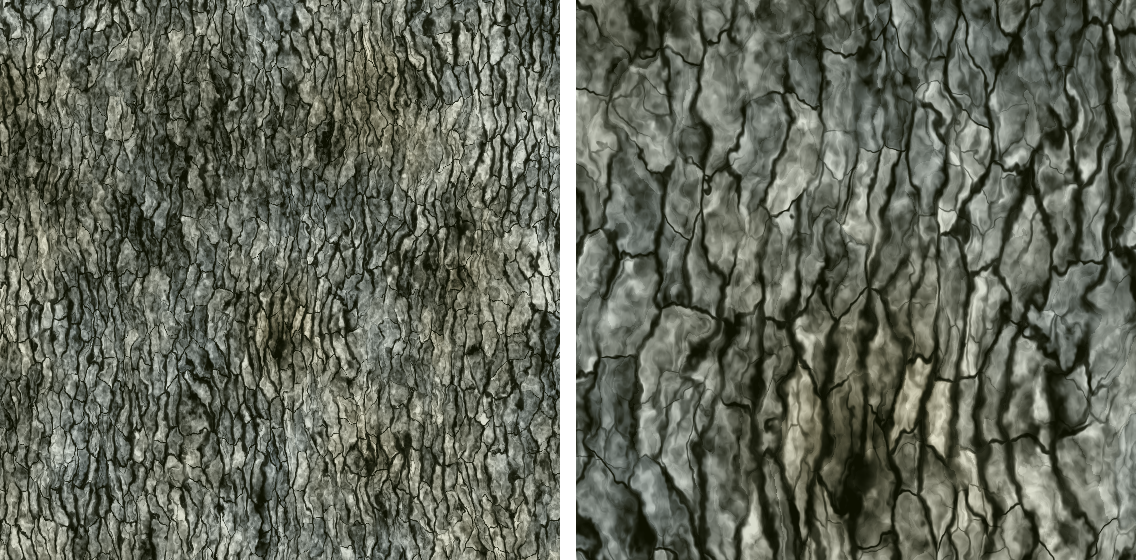
Left: the whole. Right: its middle third, enlarged.
This texture is drawn by a Shadertoy shader. Its source:

```glsl
// Weathered tree bark: cracked upright plates, fibres, mossy patches and dark knots.

float hash(vec2 p) {
    return fract(sin(dot(p, vec2(127.1, 311.7))) * 43758.5453);
}

// Plate centers wander little sideways, so that columns stay upright
vec2 plateCenter(vec2 cell) {
    return vec2(0.2 + 0.6 * hash(cell), hash(cell + 57.3));
}

float noise(vec2 p) {
    vec2 i = floor(p), f = fract(p);
    f = f * f * (3.0 - 2.0 * f);
    return mix(mix(hash(i), hash(i + vec2(1, 0)), f.x),
               mix(hash(i + vec2(0, 1)), hash(i + vec2(1, 1)), f.x), f.y);
}

float fbm(vec2 p) {
    float sum = 0.0, amp = 0.533;
    for (int i = 0; i < 4; i++) {
        sum += amp * noise(p);
        p = mat2(1.9, 0.25, -0.25, 1.9) * p + 17.3;
        amp *= 0.5;
    }
    return sum;
}

// Stretched cells: x = distance to the crack (cross cracks count as thinner),
// y = plate id, z = sideways offset
vec3 plates(vec2 uv, vec2 density) {
    vec2 p = uv * density, cell = floor(p), f = p - cell;
    vec2 nearest = vec2(0), owner = vec2(0);
    float best = 9.0;
    for (int y = -1; y <= 1; y++)
    for (int x = -1; x <= 1; x++) {
        vec2 g = vec2(x, y);
        vec2 r = g + plateCenter(cell + g) - f;
        if (dot(r, r) < best) {
            best = dot(r, r);
            nearest = r;
            owner = g;
        }
    }
    float edge = 9.0;
    for (int y = -2; y <= 2; y++)
    for (int x = -2; x <= 2; x++) {
        vec2 g = owner + vec2(x, y);
        vec2 r = g + plateCenter(cell + g) - f;
        vec2 gap = r - nearest;
        if (dot(gap, gap) > 1e-4) {
            vec2 n = normalize(gap);
            float d = dot(0.5 * (r + nearest), n) / length(n * density);
            edge = min(edge, d / mix(0.5, 1.0, n.x * n.x));
        }
    }
    return vec3(edge, hash(cell + owner + 3.7), -nearest.x);
}

void mainImage(out vec4 fragColor, in vec2 fragCoord) {
    vec2 uv = fragCoord / iResolution.y;
    vec2 p = uv;

    // Knots darken the bark and push the grain aside
    float knot = 0.0;
    for (int i = 0; i < 13; i++) {
        vec2 seed = vec2(float(i), 4.0);
        vec2 center = vec2(0.25 + 0.7 * hash(seed), hash(seed + 9.1));
        vec2 size = vec2(0.017, 0.033) * (0.6 + 0.7 * hash(seed + 2.3));
        vec2 q = (uv - center) / size;
        knot = max(knot, exp(-dot(q, q)));
        p -= (uv - center) * 0.3 * exp(-0.3 * dot(q, q));
    }

    // Bend the grain, then fray the plate edges
    p.x += 0.045 * (noise(uv * vec2(7, 5)) - 0.5) + 0.018 * (noise(uv * vec2(24, 17) + 5.0) - 0.5);
    p.y += 0.05 * (noise(uv * vec2(22, 9) + 31.0) - 0.5);
    vec2 fray = vec2(fbm(uv * vec2(90, 55)), fbm(uv * vec2(75, 60) + 40.0)) - 0.5;
    vec2 frayed = p + vec2(0.015, 0.026) * fray;

    vec3 big = plates(frayed, vec2(45, 17));
    vec3 small = plates(frayed + 0.37, vec2(88, 38));

    float broad = fbm(uv * vec2(5, 4) + 11.0);
    float rough = smoothstep(0.25, 0.75, fbm(uv * vec2(9, 7) + 63.0));
    float fibre = fbm(p * vec2(165, 60) + 4.0 * fray);
    float grain = noise(uv * 245.0) + noise(uv * vec2(200, 140) + 8.0) - 1.0;

    // Plate tone, lit from the left
    float tone = 0.505 + 0.20 * (big.y - 0.5) + 0.15 * (small.y - 0.5);
    tone -= 0.09 * big.z + 0.06 * small.z;
    tone += 0.50 * (broad - 0.5) + 0.70 * (fibre - 0.5) + 0.17 * grain;

    // Broken main cracks, fine splits and long seams
    float width = 0.0034 * (0.35 + 0.9 * rough) * (0.2 + 1.3 * noise(uv * vec2(42, 28) + 3.0));
    float crack = 1.0 - smoothstep(width * 0.3, width + 0.0020, big.x);
    crack *= 0.2 + 0.8 * smoothstep(0.2, 0.55, noise(uv * vec2(48, 34) + 45.0) + 0.25 * rough);
    float split = 1.0 - smoothstep(0.0002, 0.0022, small.x);
    split *= smoothstep(0.4, 0.75, noise(uv * vec2(45, 30) + 77.0));
    float seam = 1.0 - smoothstep(0.01, 0.08, abs(noise(frayed * vec2(62, 15)) - 0.5));
    seam *= smoothstep(0.45, 0.8, noise(uv * vec2(30, 17) + 21.0));
    tone *= 1.0 - 0.80 * crack;
    tone *= 1.0 - 0.45 * split;
    tone *= 1.0 - 0.55 * seam;
    tone *= 1.0 - 0.9 * knot * smoothstep(0.3, 0.55, fbm(uv * vec2(75, 60) + 90.0));
    tone = clamp(tone, 0.05, 0.85);

    // Grey-olive bark with faint cool lichen and warm, dry patches
    float warmth = fbm(uv * vec2(6, 5) + 130.0) - 0.5 + 0.15 * (big.y - 0.5);
    vec3 color = tone + vec3(0.0, 0.012, -0.045);
    color += warmth * vec3(0.09, 0.02, -0.09) * smoothstep(0.05, 0.4, tone);
    fragColor = vec4(clamp(color, 0.0, 1.0), 1.0);
}
```
